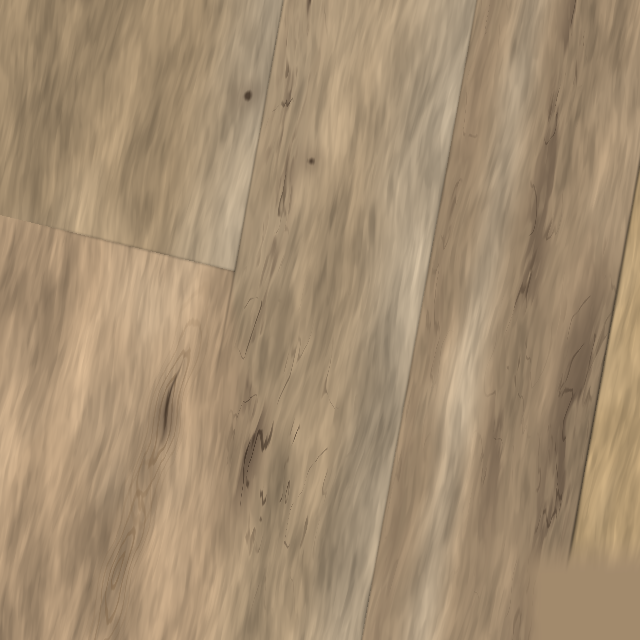
A Shadertoy shader for this texture:

```glsl
// Worn oak floor: leaning planks with soft grain, dark weathered streaks,
// fine cracks, knots and ringed heartwood. The grain is layered cellular noise
// stretched along the boards; seams and bands are placed in sheared board space.

const float LEAN = 0.18;          // sideways shift of the boards per unit height
const float SEAM_LEFT = 0.263;    // seam positions across the boards
const float SEAM_MID = 0.565;
const float SEAM_RIGHT = 0.866;
const float SEAM_SOFT = 0.0014;
const float COARSE_GRAIN = 0.34;  // contrast of each grain layer
const float FINE_GRAIN = 0.30;
const float HAIR_GRAIN = 0.11;
const float KNOT_SHARE = 0.13;
const float RING_GAP = 0.0075;

const vec3 OAK_UPPER = vec3(0.645, 0.555, 0.435);
const vec3 OAK_LOWER = vec3(0.675, 0.572, 0.455);
const vec3 OAK_MIDDLE = vec3(0.662, 0.575, 0.460);
const vec3 OAK_BROWN = vec3(0.635, 0.545, 0.435);
const vec3 OAK_YELLOW = vec3(0.705, 0.600, 0.445);
const vec3 PALE_GREY = vec3(0.685, 0.625, 0.535);
const vec3 STREAK = vec3(0.375, 0.310, 0.250);
const vec3 CRACK = vec3(0.24, 0.185, 0.14);
const vec3 RING = vec3(0.49, 0.385, 0.27);
const vec3 SMOOTH_TAN = vec3(0.635, 0.540, 0.425);

vec3 hash3(vec2 p) {
    vec3 q = fract(p.xyx * vec3(0.1031, 0.1030, 0.0973));
    q += dot(q, q.yxz + 33.33);
    return fract((q.xxy + q.yzz) * q.zyx);
}

// Blended cellular noise: jittered cell values averaged by distance
float cells(vec2 p) {
    vec2 sum = vec2(0.0);
    for (int j = -1; j <= 1; j++)
    for (int i = -1; i <= 1; i++) {
        vec2 cell = floor(p) + vec2(i, j);
        vec3 h = hash3(cell);
        vec2 d = cell + h.xy - p;
        sum += vec2(h.z, 1.0) * exp(-6.0 * dot(d, d));
    }
    return sum.x / sum.y - 0.5;
}

float layers(vec2 p) {
    return 0.5 * cells(p) + 0.32 * cells(p * 2.1 + 17.3) + 0.22 * cells(p * 4.3 + 41.7);
}

float soft(float edge, float x, float w) { return smoothstep(edge - w, edge + w, x); }

float bell(float x, float centre, float width) {
    float d = (x - centre) / width;
    return exp(-d * d);
}

// Scattered knots and slits: x is the dark core, y the stained halo
vec2 knots(vec2 g, float wobble) {
    vec2 grid = vec2(8.0, 5.0), mark = vec2(0.0);
    for (int j = -1; j <= 1; j++)
    for (int i = -1; i <= 1; i++) {
        vec2 cell = floor(g * grid) + vec2(i, j);
        vec3 h = hash3(cell + 5.0), shape = hash3(cell + 71.0);
        vec2 d = g - (cell + 0.2 + 0.6 * h.xy) / grid;
        d.y *= mix(0.16, 0.8, step(0.4, shape.x));
        float r = length(d) + wobble * 0.006;
        float size = mix(0.004, 0.011, shape.y * shape.y);
        vec2 spot = vec2(1.0 - smoothstep(0.3 * size, size, r), exp(-r * r / (5.0 * size * size)));
        mark = max(mark, spot * step(h.z, KNOT_SHARE));
    }
    return mark;
}

void mainImage(out vec4 fragColor, in vec2 fragCoord) {
    vec2 uv = fragCoord / iResolution.xy;
    float u = uv.x - LEAN * uv.y, y = uv.y;

    // Plank layout; the left seam dissolves below the end joint
    float joint = y - (0.664 - 0.24 * uv.x);
    float fade = 1.0 - smoothstep(0.30, 0.58, y);
    float upper = soft(0.0, joint, SEAM_SOFT);
    float inMiddle = soft(SEAM_LEFT + 0.07 * fade, u, mix(SEAM_SOFT, 0.06, fade));
    float inBrown = soft(SEAM_MID, u, SEAM_SOFT);
    float inYellow = soft(SEAM_RIGHT, u, SEAM_SOFT);
    float plank = step(SEAM_MID, u) + step(SEAM_RIGHT, u);
    if (u < SEAM_LEFT && joint > 0.0) plank = 3.0;

    // Grain space, gently bent and different on every plank
    vec2 g = vec2(u + 0.006 * sin(y * 9.0 + u * 14.0) + 0.003 * sin(y * 23.0 - u * 31.0), y);
    g += plank * vec2(3.7, 5.3);
    float broad = layers(g * vec2(6.0, 2.6));
    float coarse = layers(g * vec2(19.0, 3.0));
    float fine = layers(g * vec2(60.0, 9.0));
    float hair = cells(g * vec2(190.0, 24.0));

    // Base colours with greyed plank edges
    vec3 wood = mix(mix(OAK_LOWER, OAK_UPPER, upper), OAK_MIDDLE, inMiddle);
    float grey = upper * (1.0 - inMiddle) * smoothstep(0.10, SEAM_LEFT, u);
    grey += inMiddle * (1.0 - inBrown) * smoothstep(0.42, SEAM_MID, u);
    wood = mix(wood, OAK_BROWN, inBrown);
    grey += 0.7 * inBrown * bell(u, 0.655, 0.03);
    wood = mix(wood, OAK_YELLOW, inYellow);
    wood = mix(wood, PALE_GREY, clamp(grey * 0.8 + broad * 0.6, 0.0, 0.9));
    wood *= 1.0 + COARSE_GRAIN * (coarse + 0.7 * broad) + FINE_GRAIN * fine + HAIR_GRAIN * hair;

    // Weathered dark streaks
    float band = bell(u, 0.304 + 0.03 * fade, 0.024) * smoothstep(0.12, 0.32, y) * step(SEAM_LEFT, u);
    band += 0.75 * inBrown * bell(u, 0.725, 0.026) * smoothstep(-0.1, 0.4, y);
    band += 0.8 * inBrown * bell(u, 0.83, 0.04) * (1.0 - smoothstep(0.4, 0.75, y));
    band += 0.35 * inBrown * bell(u, 0.59, 0.02);
    band *= 1.0 - inYellow;
    float stain = smoothstep(-0.16, 0.20, coarse + 0.9 * fine);
    wood = mix(wood, STREAK, clamp(band * stain * 0.95, 0.0, 0.85));

    // Fine cracks follow contours of the noise
    float contour = abs(cells(g * vec2(48.0, 13.0)) + 0.25 * hair);
    float worn = bell(u, 0.40, 0.06) * bell(y, 0.28, 0.16) + 0.7 * band;
    float crack = (1.0 - smoothstep(0.01, 0.055, contour)) * smoothstep(0.0, 0.16, fine + 0.04);
    wood = mix(wood, CRACK, clamp(crack * worn * 0.75, 0.0, 0.75));

    // Ringed heartwood, two nested ovals along the lower left board
    float board = (1.0 - upper) * (1.0 - inMiddle);
    for (int i = 0; i < 2; i++) {
        float k = float(i);
        vec2 d = vec2(u, y) - mix(vec2(0.197, 0.35), vec2(0.167, 0.10), k);
        d.x -= 0.10 * d.y + 0.004 * sin(y * 45.0);
        float r = length(d * vec2(1.0, 0.15)) + 0.009 * coarse + 0.006 * fine;
        float ring = smoothstep(0.45, 1.0, sin(r * 6.2832 / RING_GAP));
        wood = mix(wood, RING, board * ring * 0.5 * exp(-r * r / 0.0005));
        float heart = exp(-dot(d * vec2(55.0, 28.0), d * vec2(55.0, 28.0)));
        float slit = bell(d.x + 0.01 * fine, 0.0, 0.0028) * bell(d.y, 0.02, 0.055);
        wood = mix(wood, STREAK, board * heart * 0.6 * (1.0 - k));
        wood = mix(wood, CRACK, board * slit * 0.8 * (1.0 - k));
    }

    // Knots and seam shadows
    vec2 knot = knots(g, fine * 2.0);
    wood = mix(wood, STREAK, knot.y * 0.35);
    wood = mix(wood, CRACK, knot.x * 0.8);
    float seam = 0.22 * bell(u, SEAM_LEFT, 0.002) * (1.0 - fade) + 0.18 * bell(u, SEAM_MID, 0.002);
    seam += 0.4 * bell(u, SEAM_RIGHT, 0.0025);
    seam += 0.14 * bell(joint, 0.0, 0.0025) * step(u, SEAM_LEFT) * smoothstep(0.02, 0.15, uv.x);
    wood *= 1.0 - seam;

    // Rubbed, featureless corner
    vec2 corner = smoothstep(vec2(0.79, 0.88), vec2(0.85, 0.82), vec2(uv.x, y + 0.70));
    wood = mix(wood, SMOOTH_TAN, corner.x * (1.0 - smoothstep(0.10, 0.17, y)));

    fragColor = vec4(clamp(wood, 0.0, 1.0), 1.0);
}
```
